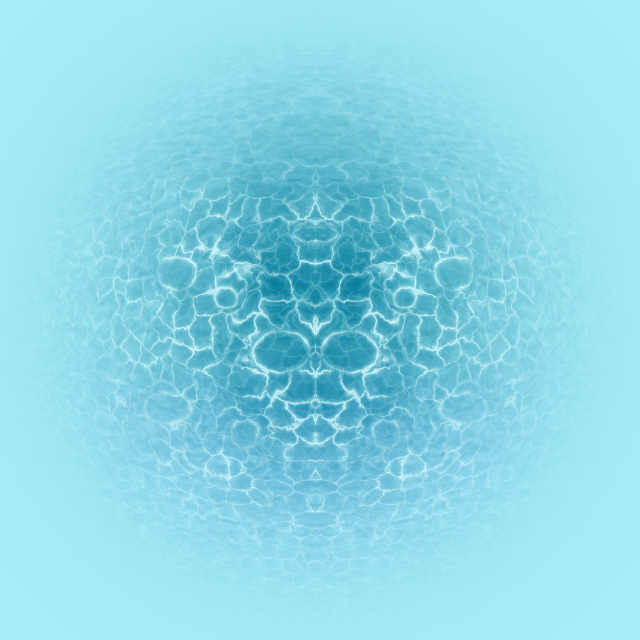
A Shadertoy shader for this background:

```glsl
// Sunlit turquoise pool: mirrored caustic net over a deep centre, fading to pale aqua.

const vec3 SHALLOW = vec3(0.655, 0.925, 0.968);
const vec3 DEEP = vec3(0.055, 0.515, 0.630);
const vec3 LIGHT = vec3(0.800, 0.965, 0.985);
const vec3 BLUE_HAZE = vec3(-0.01, -0.025, 0.015);
const vec2 CENTRE = vec2(0.493, 0.50);
const float CELLS = 23.0;        // net cells across the canvas
const float BULGE = 3.6;         // compression towards the rim
const float FADE_RADIUS = 0.305; // reach of the deep water
const float NET_RADIUS = 0.375;  // reach of the light net

// Mirrored large cells: centre xy, radii zw
const vec4 LENSES[5] = vec4[5](
    vec4(0.054, -0.050, 0.042, 0.034), vec4(0.232, -0.140, 0.036, 0.024),
    vec4(0.111, -0.179, 0.021, 0.023), vec4(0.215, 0.073, 0.029, 0.025),
    vec4(0.142, 0.035, 0.019, 0.018));
// Mirrored bright patches: centre xy, radius z
const vec3 PATCHES[6] = vec3[6](
    vec3(0.158, 0.110, 0.020), vec3(0.000, 0.150, 0.032),
    vec3(0.105, 0.080, 0.013), vec3(0.165, -0.240, 0.022),
    vec3(0.105, -0.065, 0.014), vec3(0.250, 0.018, 0.018));

float hash(vec2 p) {
    return fract(sin(dot(p, vec2(127.1, 311.7))) * 43758.5453);
}

vec2 hash2(vec2 p) {
    return vec2(hash(p), hash(p + 57.3));
}

float noise(vec2 p) {
    vec2 i = floor(p), f = fract(p);
    f = f * f * (3.0 - 2.0 * f);
    return mix(mix(hash(i), hash(i + vec2(1, 0)), f.x),
               mix(hash(i + vec2(0, 1)), hash(i + vec2(1, 1)), f.x), f.y);
}

float fbm(vec2 p) {
    float sum = 0.0, amp = 0.5;
    for (int i = 0; i < 4; i++) {
        sum += amp * noise(p);
        p = mat2(1.6, 1.2, -1.2, 1.6) * p + 7.1;
        amp *= 0.5;
    }
    return sum;
}

// Gap between the two nearest scattered points: zero on cell borders
float cellEdge(vec2 p) {
    vec2 base = floor(p);
    float near1 = 9.0, near2 = 9.0;
    for (int y = -1; y <= 1; y++)
    for (int x = -1; x <= 1; x++) {
        vec2 cell = base + vec2(x, y);
        float d = length(cell + 0.1 + 0.8 * hash2(cell) - p);
        near2 = min(near2, max(near1, d));
        near1 = min(near1, d);
    }
    return near2 - near1;
}

vec2 warp(vec2 p) {
    return vec2(fbm(p), fbm(p + 31.7)) - 0.47;
}

void mainImage(out vec4 fragColor, in vec2 fragCoord) {
    vec2 p = fragCoord / iResolution.xy - CENTRE;
    vec2 q = vec2(abs(p.x), p.y);
    float r = length(p);

    // Water depth: a broad round pool plus a darker central column
    float depth = 0.79 * exp(-pow(length(p - vec2(0.0, 0.015)) / FADE_RADIUS, 2.3));
    vec2 column = (p - vec2(0.0, 0.025)) / vec2(0.125, 0.19);
    depth += 0.22 * exp(-dot(column, column));
    vec2 bulged = q * (1.0 + BULGE * r * r);
    float mottle = fbm(bulged * 17.0 + 4.0) - 0.47;
    depth *= 1.0 + 0.30 * mottle;
    vec3 col = mix(SHALLOW, DEEP, clamp(depth, 0.0, 1.0));
    float lowHaze = smoothstep(0.0, -0.2, p.y) * smoothstep(0.48, 0.25, r);
    col += BLUE_HAZE * lowHaze;

    // Main net, reshaped around the large cells
    vec2 bend = warp(bulged * 34.0);
    float edge = cellEdge(bulged * CELLS + bend * 0.9);
    vec2 bentQ = q + bend * 0.014;
    for (int i = 0; i < 5; i++) {
        vec4 lens = LENSES[i];
        float d = (length((bentQ - lens.xy) / lens.zw) - 1.0) * min(lens.z, lens.w);
        d *= CELLS * 1.6;
        edge = d < 0.0 ? -d : min(edge, d);
    }
    float fineEdge = cellEdge(bulged * CELLS * 1.75 + bend * 1.8 + 19.0);

    // Light strength varies along the strands and fades at the rim
    float reach = exp(-pow(r / NET_RADIUS, 4.0));
    reach *= mix(1.0, 0.4, smoothstep(0.12, 0.27, p.y));
    float vary = smoothstep(0.22, 0.72, fbm(bulged * 21.0 + 11.0));
    float net = exp(-edge * 11.0) * (0.30 + 0.75 * vary)
              + 0.20 * exp(-edge * 3.5) * vary;
    net += 0.30 * exp(-fineEdge * 9.0) * (1.0 - 0.6 * vary);

    // Bright crumpled patches
    float texture1 = fbm(bulged * 75.0 + bend * 3.0);
    for (int i = 0; i < 6; i++) {
        vec2 offset = (bentQ - PATCHES[i].xy) / PATCHES[i].z;
        net += 0.75 * exp(-dot(offset, offset)) * smoothstep(0.25, 0.75, texture1);
    }
    col = mix(col, LIGHT, clamp(net * reach, 0.0, 0.92));

    // Fine surface ripples, flattened towards the rim by the bulge
    float ripple = fbm(bulged * vec2(55.0, 85.0) + bend * 2.0) - 0.47;
    col += ripple * vec3(0.16, 0.11, 0.09) * smoothstep(0.52, 0.30, r);

    fragColor = vec4(clamp(col, 0.0, 1.0), 1.0);
}
```
